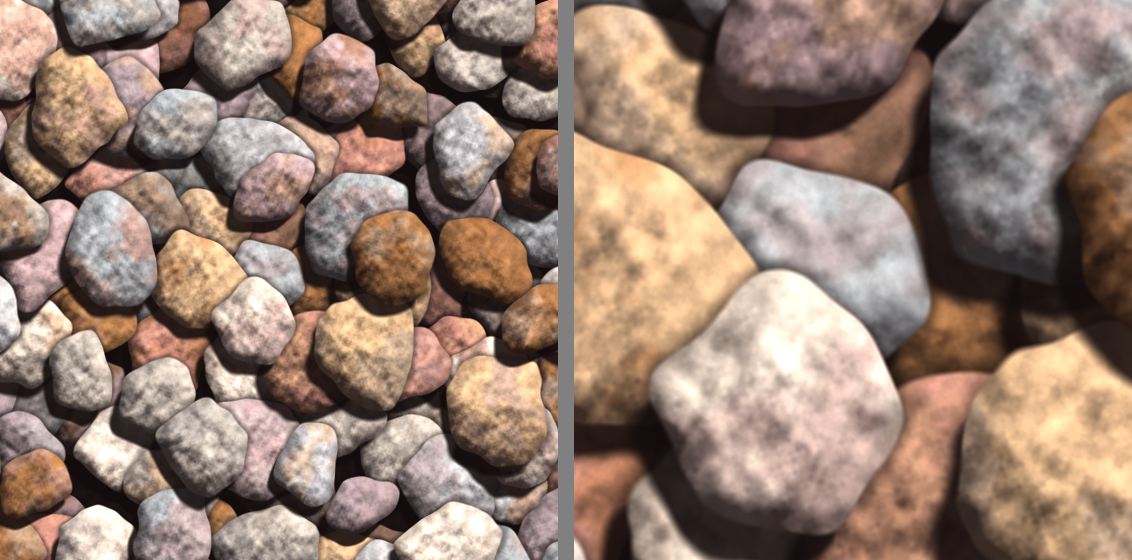
Left, the full canvas; right, a detail of the centre.
A Shadertoy shader for this texture:

```glsl
vec3 hash3(vec3 p) {
    p = fract(p * vec3(.1031, .1030, .0973));
    p += dot(p, p.yxz + 33.33);
    return fract((p.xxy + p.yxx) * p.zyx);
}

float noise(vec2 p) {
    vec2 i = floor(p), f = fract(p);
    f = f * f * (3. - 2. * f);
    float low = mix(hash3(vec3(i, 7.)).x, hash3(vec3(i + vec2(1, 0), 7.)).x, f.x);
    float high = mix(hash3(vec3(i + vec2(0, 1), 7.)).x, hash3(vec3(i + 1., 7.)).x, f.x);
    return mix(low, high, f.y);
}

float fbm(vec2 p) {
    float sum = 0., weight = .5;
    for (int i = 0; i < 4; i++) {
        sum += weight * noise(p);
        p = mat2(1.6, 1.2, -1.2, 1.6) * p + 9.3;
        weight *= .55;
    }
    return sum;
}

// Rounded convex polygon: x is 1 on the outline, yz is the gradient
vec3 stoneGauge(vec2 q, vec2 radii, float turn, float sharpness, vec3 seed) {
    float sum = 0.;
    vec2 grad = vec2(0);
    for (int i = 0; i < 7; i++) {
        vec3 h = hash3(seed + vec3(0, 0, i + 3));
        float a = (float(i) + .6 * h.x) * 6.2832 / 7.;
        vec2 dir = vec2(cos(a + turn), sin(a + turn));
        float reach = length(radii * vec2(cos(a), sin(a))) * mix(.86, 1.16, h.y);
        float side = max(dot(q, dir) / reach, 0.);
        float power = pow(side, sharpness - 1.);
        sum += power * side;
        grad += power * dir / reach;
    }
    float g = pow(max(sum, 1e-12), 1. / sharpness);
    return vec3(g, grad / pow(g, sharpness - 1.));
}

vec3 stoneColour(float pick) {
    vec3 palette[9] = vec3[9](
        vec3(.71, .74, .75), vec3(.80, .69, .69), vec3(.95, .90, .83),
        vec3(.88, .74, .57), vec3(.80, .58, .51), vec3(.80, .77, .72),
        vec3(.66, .47, .30), vec3(.80, .81, .82), vec3(.68, .62, .64));
    return palette[int(pick * 8.99)];
}

// Stone surface with facets, mottling and grain, in sunlight from the upper right
vec3 shadeStone(vec2 p, vec2 q, vec3 gauge, float size, vec3 seed) {
    vec3 look = hash3(seed + vec3(0, 0, 13)), tilt = hash3(seed + vec3(0, 0, 14));
    vec2 local = p + look.xy * 5.;
    float mottle = fbm(local * 17.), grain = fbm(local * 75.);

    vec2 slope = gauge.yz * size * 1.25 * pow(gauge.x, 3.5) + (tilt.xy - .5) * .45;
    float ridgeAngle = look.z * 6.2832;
    vec2 ridge = vec2(cos(ridgeAngle), sin(ridgeAngle));
    float face = smoothstep(-.1, .1, dot(q, ridge) / size + tilt.z - .5 + (mottle - .45) * .5);
    slope += ridge * (face - .5) * .6 * look.y;
    vec2 bump = vec2(fbm(local * 38. + vec2(.4, 0)), fbm(local * 38. + vec2(0, .4)));
    slope -= (bump - fbm(local * 38.)) * 1.5;

    float sun = max(dot(normalize(vec3(slope, 1)), normalize(vec3(.35, .6, .8))), 0.);
    vec3 albedo = stoneColour(look.x);
    vec3 stain = stoneColour(tilt.x) * vec3(.95, .9, .87);
    albedo = mix(albedo, stain, .55 * smoothstep(.42, .65, mottle));
    albedo *= .8 + .45 * grain;
    return albedo * (vec3(.25, .22, .23) + vec3(.96, .95, .93) * sun);
}

void mainImage(out vec4 fragColor, in vec2 fragCoord) {
    vec2 p = fragCoord / iResolution.y;
    vec2 rough = vec2(noise(p * 34.), noise(p * 34. + 50.)) - .5;
    vec3 gap = vec3(.075, .045, .045);
    vec3 colour = gap + .05 * fbm(p * 60.);
    mat2 gridTurn = mat2(.92, .39, -.39, .92);
    float cellSize = .23;

    // Two dim filler layers, then four interleaved layers, painted upwards
    for (int layer = 0; layer < 6; layer++) {
        vec2 offset = vec2(layer & 1, (layer >> 1) & 1) * .5 + (layer < 2 ? .25 : 0.);
        vec2 base = floor(gridTurn * p / cellSize + offset);
        for (int k = 0; k < 9; k++) {
            vec2 cell = base + vec2(k % 3, k / 3) - 1.;
            vec3 seed = vec3(cell + 40., layer * 23 + 5);
            vec3 place = hash3(seed), shape = hash3(seed + vec3(0, 0, 1));
            vec2 centre = (cell + .5 + (place.xy - .5) * .36 - offset) * cellSize;
            vec2 q = p - centre * gridTurn + rough * .009;
            if (length(q) > .18) continue;

            float size = mix(.068, .102, place.z);
            vec2 radii = size * vec2(1, mix(.6, .94, shape.x));
            float turn = shape.y * 6.2832, sharpness = mix(6., 15., shape.z);
            vec3 gauge = stoneGauge(q, radii, turn, sharpness, seed);

            // Sun shadow and contact darkening on what lies below
            float shadowGauge = stoneGauge(q + vec2(.014, .022), radii, turn, sharpness, seed).x;
            float shadow = .9 * (1. - smoothstep(.92, 1.04, shadowGauge));
            shadow = max(shadow, .55 * (1. - smoothstep(.95, 1.16, gauge.x)));
            colour = mix(colour, gap, shadow);

            float softness = max(.0022, 1. / iResolution.y) / size;
            float cover = 1. - smoothstep(1. - softness, 1. + softness, gauge.x);
            if (cover > 0.) {
                vec3 stone = shadeStone(p, q, gauge, size, seed);
                colour = mix(colour, stone * (layer < 2 ? .7 : 1.), cover);
            }
        }
    }
    fragColor = vec4(min(colour, 1.), 1);
}
```
